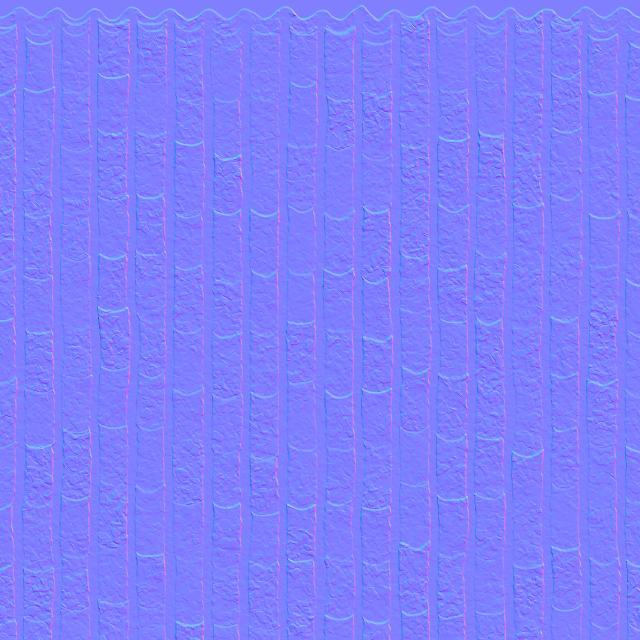
Give the GLSL for this texture map, as a Shadertoy shader.

```glsl
// Tangent-space normal map of an old barrel-tile roof: columns of curved, overlapping
// tiles with crusty weathering, smooth gutters and a scalloped ridge under a flat strip.
// A height field is built from masks, pebbles and noise, then differentiated.

#define COLUMNS 17.0
#define ROWS 10.9
#define COLUMN_SHIFT 0.62
#define TILE_WIDTH 0.81
#define LIP_SAG 0.10
#define LIP_HEIGHT 0.0017
#define SIDE_HEIGHT 0.0011
#define FLAKE_HEIGHT 0.00075
#define GRAIN_HEIGHT 0.00042
#define RIDGE_HEIGHT 0.0010
#define SLOPE_GAIN vec2(0.62, 1.0)
#define SAMPLE_STEP 0.0008

float hash(vec2 p) {
    vec3 q = fract(p.xyx * 0.1031);
    q += dot(q, q.yzx + 33.33);
    return fract((q.x + q.y) * q.z);
}

float noise(vec2 p) {
    vec2 cell = floor(p), f = fract(p);
    f = f * f * (3.0 - 2.0 * f);
    float low = mix(hash(cell), hash(cell + vec2(1, 0)), f.x);
    float high = mix(hash(cell + vec2(0, 1)), hash(cell + vec2(1, 1)), f.x);
    return mix(low, high, f.y);
}

// Scattered round-edged flakes of random size and thickness
float flakes(vec2 p) {
    vec2 cell = floor(p);
    float top = 0.0;
    for (int j = -1; j <= 1; j++)
    for (int i = -1; i <= 1; i++) {
        vec2 id = cell + vec2(i, j);
        vec2 center = id + vec2(hash(id + 11.0), hash(id + 57.0));
        float radius = mix(0.2, 0.68, hash(id + 83.0));
        float flake = 1.0 - smoothstep(radius - 0.16, radius + 0.06, length(p - center));
        top = max(top, flake * mix(0.3, 1.0, hash(id + 29.0)));
    }
    return top;
}

float weathering(vec2 p) {
    vec2 turned = mat2(0.8, 0.6, -0.6, 0.8) * p + 3.0;
    vec2 warp = vec2(noise(turned * 120.0), noise(turned * 120.0 + 41.0)) - 0.5;
    float ragged = 0.55 * noise(turned * 105.0 + 7.0) + 0.45 * noise(p * 215.0 + 19.0);
    return FLAKE_HEIGHT * flakes(p * 78.0 + 0.9 * warp)
         + GRAIN_HEIGHT * (smoothstep(0.40, 0.60, ragged) + 0.5 * ragged);
}

float roofHeight(vec2 p) {
    // Column cell, gently bent so that no edge is ruled straight
    float u = p.x * COLUMNS - COLUMN_SHIFT + 0.12 * (noise(p * vec2(17, 11)) - 0.5);
    float column = floor(u);
    float across = u - column;
    float bow = clamp(across / TILE_WIDTH * 2.0 - 1.0, -1.0, 1.0);
    float sag = 1.0 - bow * bow;

    // Tile cell along the column, with uneven lengths and sagging joints
    float v = p.y * ROWS + 0.3 + 0.45 * hash(vec2(column + 7.0, 3.0));
    v += 0.3 * (noise(vec2(column * 5.0 + 9.0, v * 0.9)) - 0.5) + LIP_SAG * sag;
    v += 0.06 * (noise(p * 55.0) - 0.5);
    float row = floor(v);
    float along = v - row;
    vec2 tile = vec2(column + 20.0, row + 5.0);

    // Sloping tile that drops sharply over its upper lip
    float lip = along - smoothstep(0.95, 1.0, along);
    float lipHeight = LIP_HEIGHT * mix(0.15, 1.0, hash(tile));

    // Thin sides: faint on the left, chipped and patchy on the right
    float chips = 0.05 * (noise(p * 130.0 + 5.0) - 0.5);
    float lean = 0.10 * (hash(tile + 61.0) - 0.5) * lip;
    float leftMask = smoothstep(0.0, 0.05, across + chips + lean);
    float right = TILE_WIDTH - 0.03 + chips + lean;
    float rightMask = 1.0 - smoothstep(right - 0.02, right + 0.02, across);
    float mask = leftMask * rightMask;
    float patchy = smoothstep(0.25, 0.75, noise(vec2(column * 7.0 + 2.0, p.y * 24.0)));
    float side = SIDE_HEIGHT * mix(0.25, 1.0, patchy * smoothstep(0.1, 0.8, across));

    // Wear differs from tile to tile and fades in the gutters
    float wear = mix(0.45, 1.15, hash(tile + 31.0));
    wear *= mix(0.5, 1.3, noise(p * 26.0));
    float h = mask * (side + lipHeight * lip + 0.0003 * sag);
    h += weathering(p) * mix(0.25, wear, mask);

    // Scalloped ridge, with a second arc on each top tile
    float wave = 0.5 - 0.5 * cos(6.2832 * (across + 0.10));
    float ridge = 0.990 - 0.017 * wave - 0.006 * noise(vec2(u * 2.0, 4.0));
    ridge += 0.004 * (noise(p * 90.0) - 0.5);
    float body = 1.0 - smoothstep(ridge - 0.002, ridge + 0.002, p.y);
    float arc = 0.966 - 0.014 * sag - 0.008 * hash(vec2(column + 3.0, 8.0));
    h -= 0.0008 * mask * smoothstep(arc - 0.002, arc + 0.002, p.y);
    return body * (h + RIDGE_HEIGHT);
}

void mainImage(out vec4 fragColor, in vec2 fragCoord) {
    vec2 p = fragCoord / iResolution.xy;
    vec2 e = vec2(SAMPLE_STEP, 0.0);

    // Central differences give the surface slope
    vec2 slope = vec2(roofHeight(p + e.xy) - roofHeight(p - e.xy),
                      roofHeight(p + e.yx) - roofHeight(p - e.yx)) / (2.0 * SAMPLE_STEP);
    vec3 normal = normalize(vec3(-slope * SLOPE_GAIN, 1.0));
    fragColor = vec4(0.5 + 0.5 * normal, 1.0);
}
```
